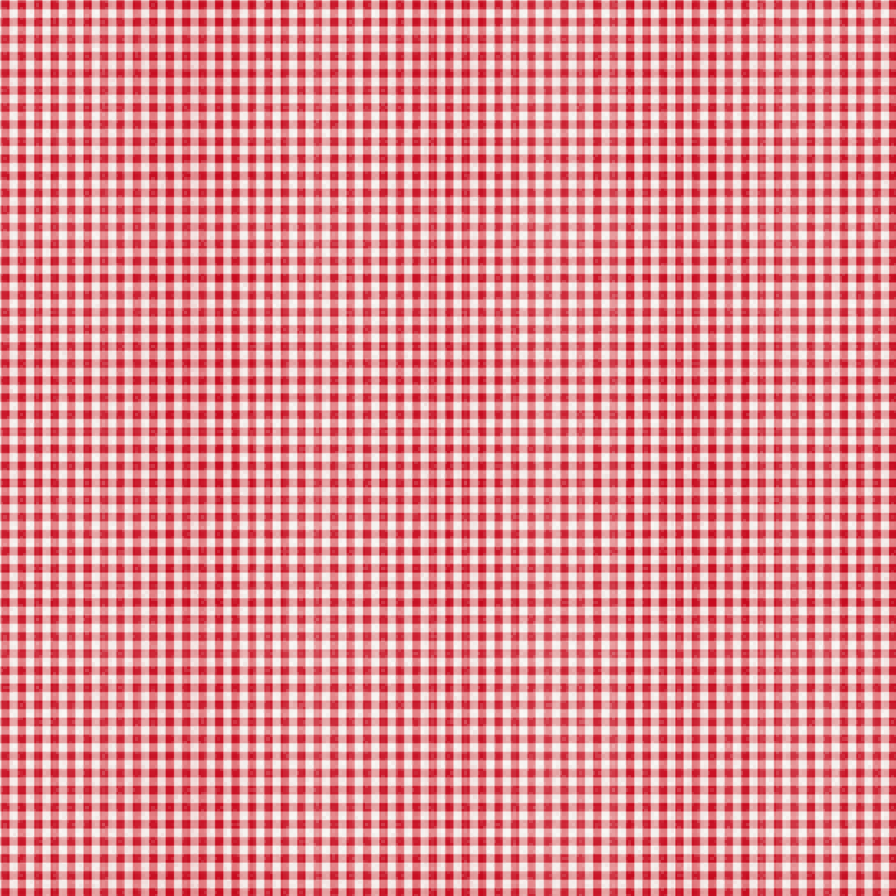
Write a WebGL 1 fragment shader that draws this pattern.

```glsl
precision highp float;
// Fine red and white gingham: half-width warp and weft stripes overlap,
// blending white, two pinks and deep red, the warp being the stronger dye.
// Layered sines wash the dye in bands; hashed threads and cells add wear.

#define REPEATS vec2(54.5, 52.5)       // across, down
#define STRIPE_CENTRE vec2(0.33, 0.30) // position inside a repeat
#define STRIPE_WIDTH 0.50
#define THREADS 5.0                    // threads per repeat
#define STRIPE_WEAR vec2(0.14, 0.10)
#define THREAD_WEAR vec2(0.20, 0.12)
#define SPECK_WEAR 0.14
#define WASH vec2(0.065, 0.04)
#define WHITE vec3(0.965, 0.955, 0.945)
#define WARP_PINK vec3(0.89, 0.51, 0.525)
#define WEFT_PINK vec3(0.90, 0.65, 0.65)
#define DEEP_RED vec3(0.79, 0.10, 0.17)

uniform vec2 u_resolution;

float hash(vec2 p) {
  vec3 q = fract(p.xyx * vec3(0.1031, 0.1030, 0.0973));
  q += dot(q, q.yzx + 33.33);
  return fract((q.x + q.y) * q.z);
}

// Independent random value for each warp (x) and weft (y) line.
vec2 lineHash(vec2 id, float seed) {
  return vec2(hash(vec2(id.x, seed)), hash(vec2(seed + 17.0, id.y)));
}

// Antialiased coverage of the stripes along both axes.
vec2 stripes(vec2 grid, vec2 pixel) {
  vec2 d = abs(fract(grid - STRIPE_CENTRE + 0.5) - 0.5) - 0.5 * STRIPE_WIDTH;
  vec2 soft = max(vec2(0.06), 0.75 * pixel);
  return 1.0 - smoothstep(-soft, soft, d);
}

// Slow drift of dye strength, stronger toward the left.
vec2 dyeWash(vec2 uv) {
  float warp = sin(22.4 * uv.x - 3.1) + 0.7 * cos(4.5 * uv.x + 0.5 * sin(4.0 * uv.y));
  float weft = sin(55.0 * uv.y + 1.2) + 0.6 * sin(14.0 * uv.y + 2.0 * uv.x);
  return WASH * vec2(warp, weft);
}

void main() {
  vec2 uv = gl_FragCoord.xy / u_resolution;
  vec2 grid = vec2(uv.x, 1.0 - uv.y) * REPEATS;
  vec2 stripe = stripes(grid, REPEATS / u_resolution);

  // Wear per stripe, per thread and per small woven cell
  vec2 stripeId = floor(grid - STRIPE_CENTRE + 0.5);
  vec2 threadId = floor(grid * THREADS);
  float worn = smoothstep(0.72, 1.0, hash(threadId + 5.0));
  vec2 wear = STRIPE_WEAR * (lineHash(stripeId, 3.0) - 0.5)
            + THREAD_WEAR * (lineHash(threadId, 9.0) - 0.5)
            + SPECK_WEAR * worn;

  // Faded dye inside the stripes, faint bleed into the white
  vec2 wash = dyeWash(uv);
  vec2 inside = 0.98 - wear + wash;
  vec2 outside = max(0.01 + wash + 0.4 * wear, 0.0);
  vec2 dye = clamp(mix(outside, inside, stripe), 0.0, 1.06);

  // Warp and weft overlap
  vec3 color = mix(mix(WHITE, WARP_PINK, dye.x),
                   mix(WEFT_PINK, DEEP_RED, dye.x), dye.y);
  color *= 1.0 + 0.03 * (hash(threadId + 41.0) - 0.5);
  gl_FragColor = vec4(clamp(color, 0.0, 1.0), 1.0);
}
```
